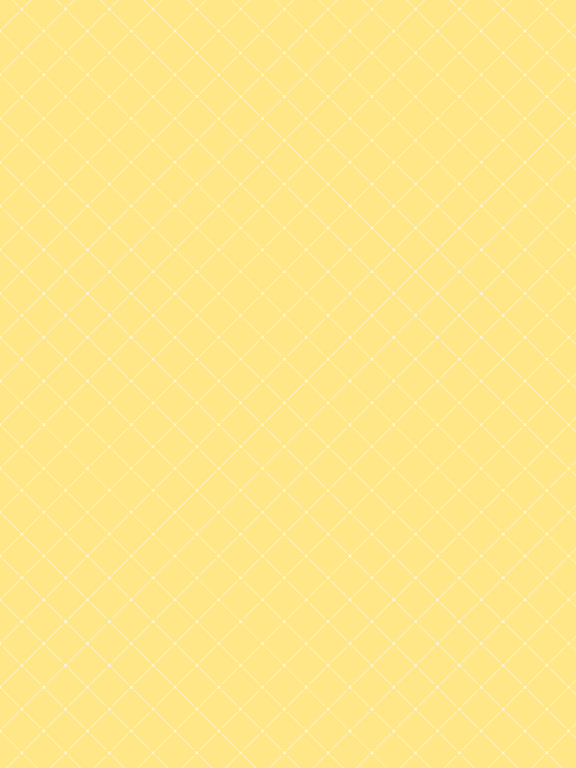
Give the GLSL for this pattern, as a WebGL 1 fragment shader.

```glsl
precision highp float;
// Fine cream diagonal lattice on soft yellow, with a small cross in a gap at each crossing.

uniform vec2 u_resolution;

// Share of a footprint centred at distance d that a band of the given half width covers.
float bandCoverage(float d, float halfWidth, float footprint) {
  float high = min(d + 0.5 * footprint, halfWidth);
  float low = max(d - 0.5 * footprint, -halfWidth);
  return clamp((high - low) / footprint, 0.0, 1.0);
}

// One lattice direction: x runs along the line from a crossing, y across it.
float latticeStroke(vec2 d, float footprint) {
  float line = bandCoverage(d.y, 0.0097, footprint)
             * (1.0 - bandCoverage(d.x, 0.14, footprint));
  float crossArm = bandCoverage(d.y, 0.014, footprint)
                 * bandCoverage(d.x, 0.075, footprint);
  return line + crossArm;
}

void main() {
  // Repeats across the canvas width, measured from one crossing
  float repeats = 13.166;
  vec2 p = gl_FragCoord.xy / u_resolution.x * repeats - vec2(0.0, 16.846);

  // Rotated grid whose whole numbers are the crossings
  vec2 grid = vec2(p.x + p.y, p.x - p.y);
  vec2 toCrossing = abs(fract(grid + 0.5) - 0.5);
  float footprint = 1.4142 * repeats / u_resolution.x;

  // Join both directions
  float strokeA = latticeStroke(toCrossing.xy, footprint);
  float strokeB = latticeStroke(toCrossing.yx, footprint);
  float ink = clamp(strokeA + strokeB - strokeA * strokeB, 0.0, 1.0);

  vec3 yellow = vec3(1.0, 0.9, 0.525);
  vec3 cream = vec3(1.0, 0.98, 0.89);
  gl_FragColor = vec4(mix(yellow, cream, ink), 1.0);
}
```
